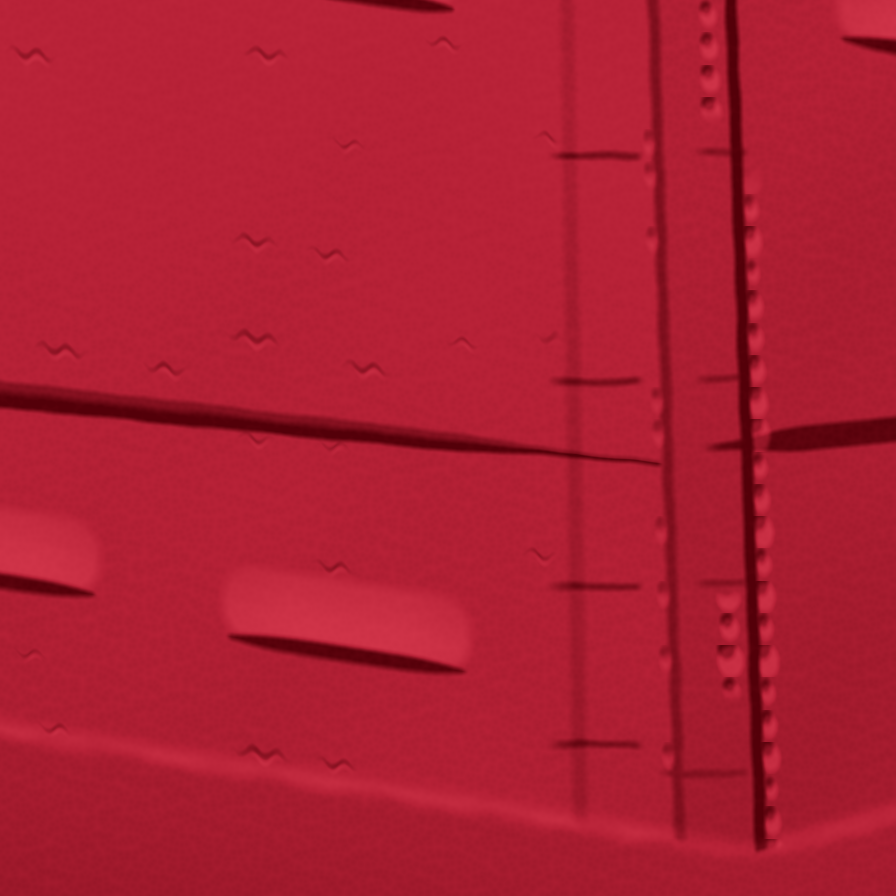
Give the GLSL for this texture, as a Shadertoy shader.

```glsl
const vec3 BASE = vec3(0.715, 0.128, 0.212);
const vec3 DARK = vec3(0.33, 0.0, 0.035);
const vec3 LIGHT = vec3(0.88, 0.25, 0.33);
const float SOFT = 0.004;         // edge softness
const float TILT = 0.15;          // slope of the raised bars
const float BAR_HEIGHT = 0.041;
const float CHIP_GRID = 9.0;
const float BEAD_STEP = 0.036;
const float GRAIN = 0.09;
const float TICK_DEPTHS[4] = float[4](0.174, 0.426, 0.655, 0.831);
// Raised bars: centre x, centre depth, half length
const vec3 BARS[4] = vec3[4](vec3(0.387, 0.690, 0.137), vec3(-0.02, 0.605, 0.13),
                             vec3(0.41, -0.044, 0.1), vec3(1.065, 0.022, 0.13));

float hash(vec2 p) {
    p = fract(p * vec2(0.1031, 0.1197));
    p += dot(p, p.yx + 33.33);
    return fract((p.x + p.y) * p.x * 47.3);
}

float cellular(vec2 p) {
    vec2 cell = floor(p);
    float nearest = 2.0;
    for (int j = -1; j <= 1; j++)
        for (int i = -1; i <= 1; i++) {
            vec2 id = cell + vec2(i, j);
            vec2 seed = id + vec2(hash(id), hash(id + 71.0));
            nearest = min(nearest, length(p - seed));
        }
    return nearest;
}

float waves(vec2 p) {
    return (sin(p.x * 23.0 + 3.0 * sin(p.y * 17.0)) + sin(p.y * 41.0 - 2.0 * sin(p.x * 29.0))) * 0.5;
}

float fill(float d, float soft) { return 1.0 - smoothstep(-soft, soft, d); }

// Horizontal stroke with faded ends
float stroke(vec2 p, float x0, float x1, float y, float halfWidth) {
    float ends = smoothstep(x0, x0 + 0.025, p.x) * (1.0 - smoothstep(x1 - 0.015, x1, p.x));
    return ends * fill(abs(p.y - y) - halfWidth, SOFT);
}

// Lit blob with a shaded upper left edge
float bead(vec2 q, float r) {
    return 0.6 * fill(length(q) - r, SOFT) - 0.8 * fill(length(q - vec2(-0.3, -0.8) * r) - r * 0.7, SOFT);
}

float addBar(float tone, vec2 p, vec3 bar) {
    vec2 q = p - bar.xy;
    q.y -= TILT * q.x;
    vec2 e = abs(q) - vec2(bar.z, BAR_HEIGHT) + 0.034;
    float d = length(max(e, 0.0)) + min(max(e.x, e.y), 0.0) - 0.034;
    float lit = 0.34 + 0.24 * smoothstep(-0.04, 0.02, q.y) - 0.14 * smoothstep(0.4, 1.0, abs(q.x) / bar.z);
    tone = mix(tone, lit, fill(d, 0.009));
    float taper = max(1.0 - pow(abs(q.x / bar.z), 4.0), 0.0);
    float shadow = fill(abs(q.y - BAR_HEIGHT + 0.001) - 0.009 * taper, 0.005);
    return mix(tone, -0.95, shadow * smoothstep(0.0, 0.25, taper));
}

// Scattered flakes, one per grid cell at most
float chips(vec2 p) {
    vec2 id = floor(p * CHIP_GRID);
    vec2 centre = id + 0.3 + 0.4 * vec2(hash(id + 5.0), hash(id + 19.0));
    vec2 q = (p * CHIP_GRID - centre) / CHIP_GRID;
    q.y += 0.004 * sin(q.x * 230.0 + id.x * 2.0) - 0.15 * q.x;
    float size = mix(0.008, 0.027, hash(id + 43.0));
    float dark = fill(length(q * vec2(0.2, 1.0)) - size * 0.17, 0.003);
    float light = fill(length((q - vec2(0.003, 0.006)) * vec2(0.3, 1.0)) - size * 0.16, 0.003);
    return step(0.5, hash(id + 87.0)) * (0.3 * light - 0.4 * dark);
}

void mainImage(out vec4 fragColor, in vec2 fragCoord) {
    vec2 p = fragCoord / iResolution.xy;
    p.y = 1.0 - p.y;              // depth below the top edge
    float wobble = waves(p * 2.0);

    // Vertical joints lean slightly to the right
    float jointA = p.x - 0.633 - 0.016 * p.y;
    float jointB = p.x - 0.729 - 0.032 * p.y;
    float jointC = p.x - 0.816 - 0.035 * p.y;
    float ridge = min(0.816 + 0.163 * p.x, 0.952 - 0.28 * (p.x - 0.85)) + 0.002 * wobble;
    float below = p.y - ridge;
    float wall = fill(below, 0.006);

    // Panels
    float tone = 0.06 - 0.16 * p.y + 0.03 * waves(p * 0.35);
    tone -= 0.1 * smoothstep(-0.01, 0.01, jointC);
    tone -= 0.1 * smoothstep(-0.005, 0.005, jointB) * fill(jointC, 0.005);
    tone += chips(p) * wall * fill(p.x - 0.62, 0.01);
    for (int i = 0; i < 4; i++) tone = addBar(tone, p, BARS[i]);

    // Long horizontal seam, broken at the joints
    float taper = mix(0.015, 0.011, p.x / 0.45) - 0.006 * smoothstep(0.48, 0.64, p.x);
    float left = p.y - 0.440 - 0.105 * p.x - 0.001 * wobble;
    float leftMask = fill(abs(left) - taper, SOFT) * fill(p.x - 0.738, 0.006);
    tone = mix(tone, mix(-0.5, -1.0, smoothstep(-0.6, 0.3, left / taper)), leftMask);
    float right = p.y - 0.501 + 0.1 * (p.x - 0.78);
    float rightWidth = 0.004 + 0.010 * smoothstep(0.8, 0.9, p.x);
    float rightMask = fill(abs(right) - rightWidth, SOFT) * smoothstep(0.78, 0.81, p.x);
    tone = mix(tone, -0.9, rightMask);

    // Rungs between the joints
    for (int i = 0; i < 4; i++) {
        float y = TICK_DEPTHS[i] + 0.0015 * wobble;
        tone = mix(tone, -0.6, stroke(p, 0.607, 0.722, y, 0.004));
        float low = step(2.5, float(i));
        float rung = stroke(p, 0.77 - 0.04 * low, 0.84, y - 0.004 + 0.036 * low, 0.004);
        tone = mix(tone, -0.5, rung);
    }

    // Joints and beads of paint along them
    tone -= 0.2 * fill(abs(jointA) - 0.008, 0.006) * wall;
    tone = mix(tone, -0.55, fill(abs(jointB + 0.001 * wobble) - 0.006, 0.005) * wall);
    float row = floor(p.y / BEAD_STEP);
    float along = (fract(p.y / BEAD_STEP) - 0.5) * BEAD_STEP;
    float chance = hash(vec2(row, 7.0));
    float rightRows = smoothstep(0.18, 0.24, p.y);
    float leftRows = fill(p.y - 0.13, 0.01) + fill(abs(p.y - 0.72) - 0.055, 0.01);
    tone += bead(vec2(jointC - 0.014, along * 0.7), 0.006 + 0.007 * chance) * rightRows * wall;
    tone += bead(vec2(jointC + 0.026, along * 0.8), 0.008 + 0.006 * chance) * leftRows;
    tone += 0.7 * bead(vec2(jointB + 0.009, along * 0.6), 0.006) * step(0.5, chance) * wall;
    tone = mix(tone, -1.0, fill(abs(jointC + 0.0008 * wobble) - 0.0065, SOFT) * wall);

    // Lower ledge and its lit rim
    tone = mix(-0.16 - 0.8 * max(below - 0.05, 0.0), tone, wall);
    float rim = exp(-pow((below + 0.003) / 0.011, 2.0));
    tone += rim * (0.34 + 0.1 * wobble) * (1.0 - 0.4 * fill(abs(p.x - 0.8) - 0.05, 0.03));

    // Paint grain
    tone += GRAIN * (cellular(p * 130.0) - 0.5) + 0.02 * waves(p * vec2(3.0, 7.0));
    vec3 colour = mix(BASE, DARK, clamp(-tone, 0.0, 1.0));
    colour = mix(colour, LIGHT, clamp(tone, 0.0, 1.0));
    fragColor = vec4(colour, 1.0);
}
```
